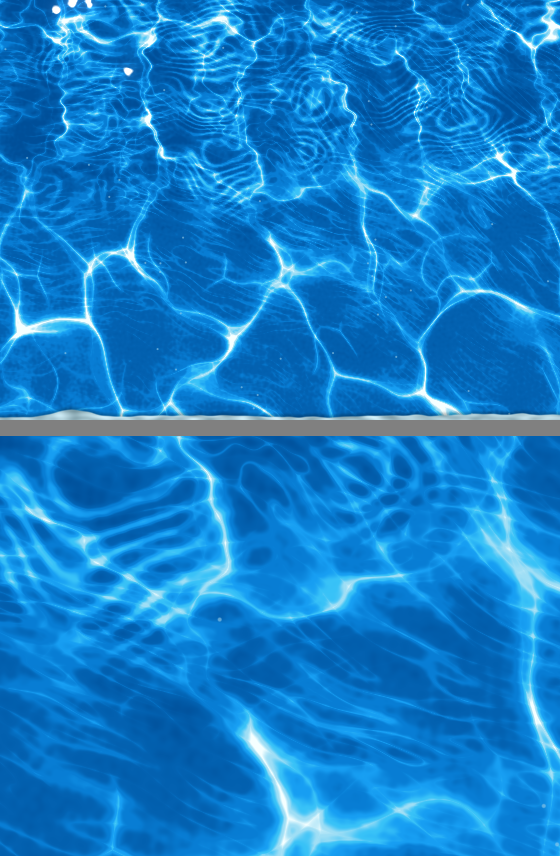
Top, the full canvas; bottom, a detail of the centre.
Give the GLSL for this texture, as a Shadertoy shader.

```glsl
// Sunlit swimming pool water: a web of caustic light, ripples and a pale stone rim.

vec2 hash2(vec2 p) {
    vec3 a = fract(p.xyx * vec3(0.1031, 0.1030, 0.0973));
    a += dot(a, a.yzx + 33.33);
    return fract((a.xx + a.yz) * a.zy);
}

float cornerSlope(vec2 cell, vec2 offset) {
    return dot(hash2(cell) * 2.0 - 1.0, offset);
}

// Gradient noise, roughly -0.6 to 0.6
float noise(vec2 p) {
    vec2 i = floor(p), f = fract(p);
    vec2 u = f * f * f * (f * (f * 6.0 - 15.0) + 10.0);
    vec2 e = vec2(1.0, 0.0);
    return mix(mix(cornerSlope(i, f), cornerSlope(i + e, f - e), u.x),
               mix(cornerSlope(i + e.yx, f - e.yx), cornerSlope(i + 1.0, f - 1.0), u.x), u.y);
}

vec2 noise2(vec2 p) {
    return vec2(noise(p), noise(p + vec2(37.2, 11.7)));
}

// Cell web: distance to the nearest edge, to the nearest knot, and the cell id
vec3 web(vec2 p) {
    vec2 base = floor(p);
    vec3 near = vec3(9.0);
    float id = 0.0;
    for (int y = -1; y <= 1; y++)
    for (int x = -1; x <= 1; x++) {
        vec2 cell = base + vec2(x, y);
        float d = length(cell + 0.1 + 0.8 * hash2(cell + 7.0) - p);
        if (d < near.x) { near = vec3(d, near.xy); id = hash2(cell + 3.0).x; }
        else if (d < near.y) near = vec3(near.x, d, near.y);
        else near.z = min(near.z, d);
    }
    return vec3(near.y - near.x, near.z - near.x, id);
}

// Colour ramp from deep water to white light
vec3 waterColor(float t) {
    vec3 c = mix(vec3(0.0, 0.31, 0.60), vec3(0.01, 0.38, 0.69), smoothstep(-0.05, 0.18, t));
    c = mix(c, vec3(0.03, 0.49, 0.83), smoothstep(0.17, 0.33, t));
    c = mix(c, vec3(0.09, 0.62, 0.95), smoothstep(0.35, 0.54, t));
    c = mix(c, vec3(0.22, 0.76, 0.97), smoothstep(0.54, 0.72, t));
    c = mix(c, vec3(0.62, 0.87, 0.96), smoothstep(0.72, 0.94, t));
    return mix(c, vec3(0.96, 1.0, 1.0), smoothstep(0.95, 1.25, t));
}

// Two shifted webs of broken lines with a faint sheet between, and a finer web
float caustics(vec2 p, float choppy) {
    vec2 q = p + 0.10 * noise2(p * 3.5) + 0.035 * noise2(p * 9.0);
    q += choppy * 0.045 * noise2(p * vec2(14.0, 28.0));
    q.x += 0.35 * p.x * (p.y - 0.5);
    q *= vec2(4.6, 3.3);
    vec3 a = web(q);
    vec3 b = web(q + 0.3 * noise2(p * 4.5 + 20.0));
    float light = 0.0;
    for (int i = 0; i < 2; i++) {
        vec3 w = i == 0 ? a : b;
        float knot = exp(-9.0 * w.y);
        float power = 0.16 + 0.6 * smoothstep(-0.2, 0.4, noise(p * 6.0 + float(i) * 9.0));
        power *= i == 0 ? 1.0 : 0.75;
        light += power * (1.0 + 0.8 * knot) * exp(-w.x / (0.026 + 0.03 * knot));
        light += 0.07 * power * exp(-6.0 * w.x) + 0.05 * exp(-11.0 * w.x);
    }
    float sheet = step(0.0001, abs(a.z - b.z)) * smoothstep(0.0, 0.05, min(a.x, b.x));
    vec3 fine = web(q * 2.0 + 0.5 * noise2(p * 8.0) + 31.0);
    float shown = smoothstep(-0.1, 0.35, noise(p * 7.0 + 55.0));
    return light + 0.07 * sheet + 0.45 * shown * exp(-fine.x / 0.06);
}

// Thin streaks that run across and sink towards the right
float filaments(vec2 p) {
    vec2 q = vec2(p.x, p.y + 0.3 * p.x * p.x) + 0.10 * noise2(p * 3.5 + 5.0) + 0.015 * noise2(p * 13.0);
    float light = 0.0;
    for (int i = 0; i < 3; i++) {
        float s = 1.0 + 0.6 * float(i);
        float patches = smoothstep(-0.25, 0.3, noise(p * 4.5 * s + 40.0));
        light += patches * exp(-13.0 * abs(noise(q * vec2(6.0, 23.0) * s + 13.0 * s)));
    }
    return light * mix(0.3, 1.0, smoothstep(0.12, 0.5, p.y));
}

// Tight bent ripples and short glitter on the choppy far water
float ripples(vec2 p) {
    float height = noise(p * vec2(3.0, 5.0) + 0.25 * noise2(p * 7.0) + 60.0);
    height += 0.35 * noise(p * vec2(6.0, 9.0) + 70.0);
    float rings = pow(0.5 + 0.5 * sin(80.0 * height + 8.0 * noise(p * 13.0)), 2.0);
    rings *= smoothstep(-0.15, 0.25, noise(p * 5.0 + 80.0));
    vec2 q = p * vec2(22.0, 48.0) + 3.0 * noise2(p * 7.0);
    float glitter = exp(-8.0 * abs(noise(q)));
    glitter *= smoothstep(-0.25, 0.3, noise(p * 6.0 + 30.0));
    return rings + glitter - 0.38;
}

void mainImage(out vec4 fragColor, in vec2 fragCoord) {
    vec2 p = fragCoord / iResolution.y;
    float pixel = 1.0 / iResolution.y;
    float choppy = smoothstep(0.38, 0.75, p.y + 0.3 * noise(p * 2.5));

    // Light on the pool floor
    float light = 0.09 + 0.07 * (1.0 - p.y) + 0.08 * noise(p * 2.6 + 3.0) + 0.09 * noise(p * 8.0);
    light += caustics(p, choppy) + 0.28 * filaments(p) + 0.42 * choppy * ripples(p);
    vec3 color = waterColor(light + 0.10 * noise(p * 110.0));

    // Floating specks
    vec2 cell = floor(p * 22.0), seed = hash2(cell + 50.0);
    float speck = length(fract(p * 22.0) - 0.2 - 0.6 * seed) / 22.0;
    float shown = step(0.93, hash2(cell + 90.0).x);
    color = mix(color, vec3(0.6, 0.8, 0.9), 0.6 * shown * smoothstep(0.0015 + pixel, 0.0008, speck));

    // Sun glints: a cluster at the top and one lone flash
    for (int i = 0; i < 7; i++) {
        vec2 spot = vec2(0.12, 0.975) + vec2(0.12, 0.03) * hash2(vec2(i, 4));
        if (i == 6) spot = vec2(0.305, 0.83);
        float d = length(p - spot) + 0.006 * noise(p * 70.0);
        float size = 0.005 + 0.005 * hash2(vec2(i, 8)).x;
        color = mix(color, vec3(1.0, 0.97, 0.95), smoothstep(size + 0.004, size - 0.002, d));
        color += 0.2 * exp(-d * 110.0);
    }

    // Stone rim along the bottom
    float rim = 0.009 + 0.012 * noise(vec2(p.x * 4.0, 2.5)) + 0.004 * noise(vec2(p.x * 30.0, 7.5));
    rim += 0.018 * exp(-pow((p.x - 0.17) / 0.06, 2.0));
    vec3 stone = vec3(0.66, 0.78, 0.82) + 0.3 * noise(p * vec2(25.0, 70.0));
    color *= 1.0 - 0.25 * smoothstep(0.012, 0.0, abs(p.y - rim));
    color = mix(color, stone, smoothstep(pixel, -pixel, p.y - rim));

    fragColor = vec4(clamp(color, 0.0, 1.0), 1.0);
}
```
